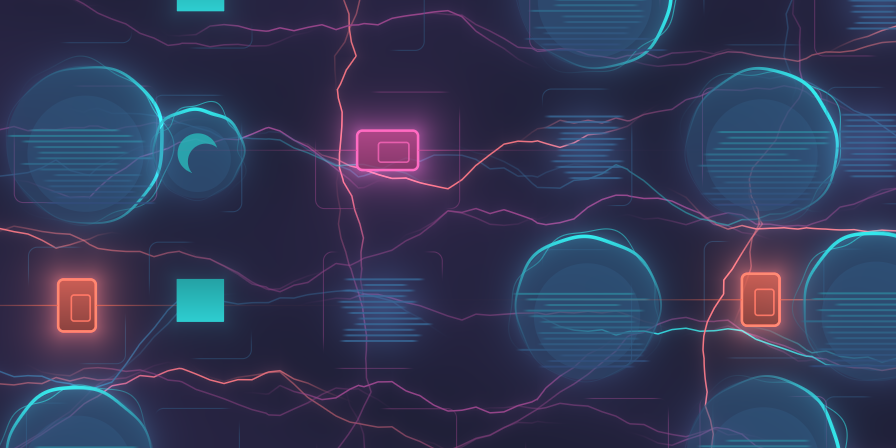
Write a WebGL 2 fragment shader that draws this background.

```glsl
#version 300 es
precision highp float;
// Neon circuit backdrop: glowing orbs, scan bars, lit boxes and tiles sit on a
// jittered grid, over bundles of wandering wires made from layered sines and
// kinked noise. Units: canvas height = 1.
uniform vec2 u_resolution;
out vec4 fragColor;

#define NIGHT vec3(0.135, 0.130, 0.235)
#define BLUE vec3(0.19, 0.36, 0.52)
#define CYAN vec3(0.16, 0.72, 0.73)
#define MAUVE vec3(0.55, 0.25, 0.50)
#define CORAL vec3(0.88, 0.42, 0.46)
#define BUNDLES 9
#define STRANDS 3
#define WIRE_WIDTH 0.0017
#define BAR_PITCH 0.0125
#define ORB_RADIUS 0.168
#define CELL vec2(0.36, 0.35)

// Kind of part in each grid cell, bottom row first:
// 0 empty, 1 orb, 2 tile, 3 lit box, 4 scan bars, 5 small orb
const int KINDS[24] = int[24](
    1, 0, 0, 0, 1, 0,
    3, 2, 4, 1, 3, 1,
    1, 5, 3, 4, 1, 4,
    0, 2, 0, 1, 0, 4);

float hash(vec2 p) { return fract(sin(dot(p, vec2(127.1, 311.7))) * 4375.85); }

// Piecewise linear noise, -0.5 to 0.5
float kinks(float x, float seed) {
    float i = floor(x);
    return mix(hash(vec2(i, seed)), hash(vec2(i + 1.0, seed)), x - i) - 0.5;
}

// Antialiased coverage of a signed distance, and of a line around zero
float cover(float d) { return clamp(0.5 - d * u_resolution.y, 0.0, 1.0); }
float stroke(float d, float w) { return cover(abs(d) - w); }

float roundBox(vec2 p, vec2 halfSize, float r) {
    vec2 q = abs(p) - halfSize + r;
    return length(max(q, 0.0)) + min(max(q.x, q.y), 0.0) - r;
}

// Height of one strand of a wire bundle at x
float wirePath(float x, float g, float s) {
    float y = 0.06 * sin(x * 3.0 + g * 2.4) + 0.03 * sin(x * 6.1 + g * 5.0);
    y += 0.13 * kinks(x * 5.0, g) + 0.07 * kinks(x * 8.0, g * 9.0 + s + 3.0);
    return y + 0.014 * kinks(x * 32.0, g * 5.0 + s + 40.0);
}

vec3 drawWires(vec3 col, vec2 p) {
    for (int i = 0; i < BUNDLES * STRANDS; i++) {
        float g = float(i / STRANDS), s = float(i % STRANDS);
        bool upright = i / STRANDS % 4 == 3;
        vec2 q = upright ? p.yx : p;
        float base = (g + 0.5) / float(BUNDLES) * (upright ? 2.0 : 1.0);
        float y = wirePath(q.x, g, s);
        float slope = (wirePath(q.x + 0.002, g, s) - y) / 0.002;
        float d = (q.y - base - y) / sqrt(1.0 + slope * slope);
        float fade = smoothstep(-0.3, 0.8, sin(q.x * 4.3 + s * 2.1 + g * 3.7));
        float tone = sin(q.x * 2.6 + g * 1.9);
        vec3 warm = mix(MAUVE, CORAL, smoothstep(0.3, 1.0, tone));
        vec3 cool = mix(BLUE, CYAN, smoothstep(0.1, 0.9, tone));
        vec3 ink = hash(vec2(g, s + 2.0)) < 0.48 ? warm : cool;
        float strength = fade * (s < 0.5 ? 0.95 : 0.5);
        col = mix(col, ink, stroke(d, WIRE_WIDTH) * strength);
        col += ink * exp(-abs(d) * 70.0) * 0.09 * strength;
    }
    return col;
}

// Stack of thin level lines with ragged ends
float bars(vec2 d, vec2 size, float seed) {
    float row = floor(d.y / BAR_PITCH);
    float mid = (row + 0.5) * BAR_PITCH;
    float reach = size.x * (0.6 + 0.4 * hash(vec2(row, seed)));
    float shift = size.x * 0.5 * (hash(vec2(row, seed + 5.0)) - 0.5);
    float ends = smoothstep(0.0, 0.02, reach - abs(d.x - shift));
    return stroke(d.y - mid, 0.0022) * ends * step(abs(mid), size.y);
}

vec3 drawOrb(vec3 col, vec2 d, float r, float seed) {
    float len = length(d), a = atan(d.y, d.x);
    float wobble = 0.004 * sin(a * 3.0 + seed) + 0.002 * sin(a * 8.0 + seed * 2.0);
    float light = 0.36 + 0.3 * smoothstep(-r, r, d.x * 0.6 + d.y);
    col += BLUE * 0.2 * exp(-max(len - r, 0.0) * 28.0);
    col = mix(col, BLUE * 0.85, cover(len - r) * light);
    col = mix(col, BLUE * 1.05, cover(length(d + vec2(0.0, r * 0.12)) - r * 0.74) * 0.3);
    // Bright rim, swept round one side, with a looser second strand
    float sweep = pow(0.5 + 0.5 * cos(a - 0.9 - sin(seed)), 1.5);
    vec3 rim = mix(BLUE, CYAN * 1.12, sweep);
    col = mix(col, rim, stroke(len - r - wobble, 0.001 + 0.003 * sweep) * (0.25 + 0.75 * sweep));
    col = mix(col, rim, stroke(len - r * 1.04 + 3.0 * wobble, 0.0013) * 0.6 * sweep);
    return col + CYAN * 0.16 * sweep * exp(-abs(len - r) * 45.0);
}

vec3 drawLitBox(vec3 col, vec2 d, vec2 size, vec3 ink) {
    float box = roundBox(d, size, 0.012);
    float inner = roundBox(d - size * vec2(0.2, -0.1), size * 0.5, 0.006);
    col += ink * 0.5 * exp(-max(box, 0.0) * 24.0);
    col = mix(col, ink * (0.72 + 3.0 * d.y), cover(box) * 0.75);
    col = mix(col, ink * 1.15 + 0.05, max(stroke(box, 0.0028), stroke(inner, 0.0018) * 0.7));
    float lead = stroke(d.y, 0.0014) * exp(-abs(d.x) * 7.0) * step(0.0, box);
    return mix(col, ink, lead);
}

void main() {
    vec2 p = gl_FragCoord.xy / u_resolution.y;
    float haze = sin(p.x * 4.0 + 1.5 * sin(p.y * 5.0)) * sin(p.y * 6.0 + p.x * 2.0);
    vec3 col = NIGHT + vec3(0.020, 0.010, 0.025) * haze;
    col = drawWires(col, p);

    for (int i = 0; i < 24; i++) {
        vec2 id = vec2(i % 6, i / 6);
        float seed = hash(id + 3.0), spin = seed * 6.28;
        vec2 center = vec2(0.18, -0.03) + CELL * id - vec2(0.09 * sin(id.x * 1.3), 0.0);
        vec2 d = p - center - 0.03 * (vec2(seed, hash(id + 8.0)) - 0.5);
        int kind = KINDS[i];

        // Faint square-cornered trace round the cell
        float trace = roundBox(d, vec2(0.09 + 0.08 * seed, 0.13), 0.02);
        float broken = smoothstep(0.0, 0.5, sin(d.x * 17.0 + d.y * 11.0 + spin));
        col = mix(col, mix(BLUE, MAUVE, step(0.5, seed)), stroke(trace, 0.0012) * broken * 0.5);

        if (kind == 1) {
            col = drawOrb(col, d, ORB_RADIUS + 0.02 * (seed - 0.5), spin);
            float lines = bars(d + vec2(0.0, 0.05), vec2(0.15, 0.085), seed);
            col = mix(col, mix(BLUE, CYAN, 0.35 + 4.0 * d.y), lines * 0.75);
        } else if (kind == 2) {
            float tile = roundBox(d, vec2(0.053, 0.048), 0.002);
            col += CYAN * 0.12 * exp(-max(tile, 0.0) * 35.0);
            col = mix(col, CYAN * (1.0 - 2.5 * d.y), cover(tile));
        } else if (kind == 3) {
            bool wide = i % 6 == 2;
            vec3 ink = wide ? vec3(0.85, 0.32, 0.62) : vec3(0.95, 0.42, 0.34);
            col = drawLitBox(col, d, wide ? vec2(0.068, 0.044) : vec2(0.042, 0.058), ink);
        } else if (kind == 4) {
            col += BLUE * 0.4 * exp(-dot(d, d) * 130.0);
            col = mix(col, BLUE * 1.15, bars(d, vec2(0.095, 0.075), seed) * 0.8);
        } else if (kind == 5) {
            col = drawOrb(col, d, 0.1, spin);
            float crescent = max(length(d) - 0.045, 0.04 - length(d - vec2(0.018, -0.018)));
            col = mix(col, CYAN, cover(crescent) * 0.8);
        }
    }
    fragColor = vec4(clamp(col, 0.0, 1.0), 1.0);
}
```
